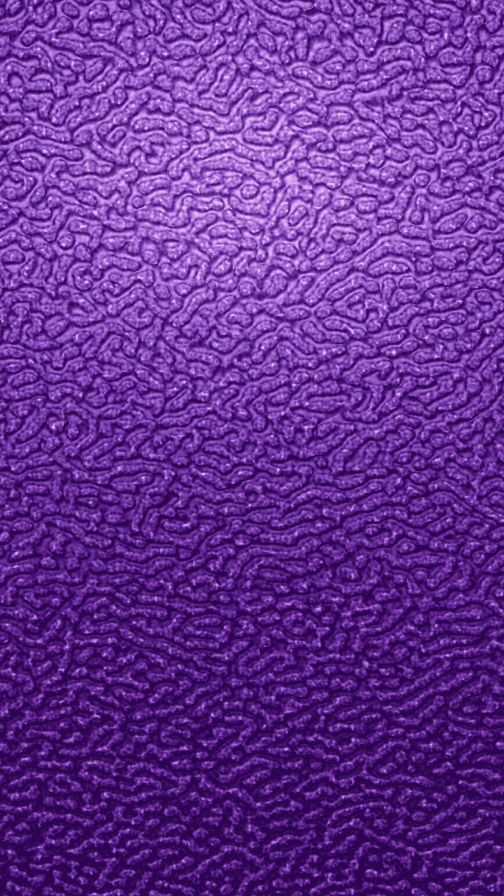
Write a Shadertoy shader that draws this texture.

```glsl
// Purple embossed leather: glossy worm-shaped ridges under a soft light from above.

const float TAU = 6.2831853;

// Ridge layout, in canvas widths
const float PITCH = 0.027;        // spacing of neighbouring ridges
const float STRETCH = 1.35;       // sideways elongation
const float TILT = 0.25;          // ridges rise to the right
const float SPREAD = 2.4;         // range of ridge directions
const float FORESHORTEN = 0.18;   // tighter rows towards the bottom
const float CELL = 1.6;           // wavelet reach, in pitches
const int WAVELETS = 5;           // wavelets per cell

// Relief and light
const float RIDGE_CUT = 0.4;      // removes weak ridges, leaving short pieces
const float RIDGE_BIAS = 0.6;     // widens the ridges that remain
const float ROUNDING = 0.35;      // softens joints and ends
const float LINE_WIDTH = 0.6;     // groove width, in radians of the ridge wave
const vec2 LIGHT_DIR = vec2(-0.35, 0.94);
const vec2 GLOW_CENTRE = vec2(0.5, 0.79);
const vec2 GLOW_SIZE = vec2(0.45, 0.2);
const float GRAIN_SCALE = 135.0;
const float GRAIN_AMOUNT = 2.1;
const float GLINT_AMOUNT = 1.7;

// Tone ramp from deep shadow to highlight
const vec3 RAMP[6] = vec3[6](
    vec3(0.17, 0.02, 0.31), vec3(0.29, 0.08, 0.46), vec3(0.42, 0.19, 0.62),
    vec3(0.58, 0.34, 0.77), vec3(0.72, 0.49, 0.87), vec3(0.89, 0.71, 0.96));

vec3 hash3(vec3 p) {
    p = fract(p * vec3(0.1031, 0.1030, 0.0973));
    p += dot(p, p.yxz + 33.33);
    return fract((p.xxy + p.yxx) * p.zyx);
}

float cornerSlope(vec2 corner, vec2 offset) {
    float angle = TAU * hash3(vec3(corner, 7.0)).x;
    return dot(vec2(cos(angle), sin(angle)), offset);
}

float gradientNoise(vec2 p) {
    vec2 i = floor(p), f = p - i;
    vec2 u = f * f * f * (f * (f * 6.0 - 15.0) + 10.0);
    vec2 e = vec2(1.0, 0.0);
    return mix(mix(cornerSlope(i, f), cornerSlope(i + e, f - e), u.x),
               mix(cornerSlope(i + e.yx, f - e.yx), cornerSlope(i + 1.0, f - 1.0), u.x), u.y);
}

// Sum of scattered wavelets of one wavelength: value in x, gradient in yz
vec3 ridgeField(vec2 p) {
    vec2 home = floor(p / CELL);
    vec3 field = vec3(0.0);
    for (int y = -1; y <= 1; y++)
    for (int x = -1; x <= 1; x++)
    for (int k = 0; k < WAVELETS; k++) {
        vec2 cell = home + vec2(x, y);
        vec3 seed = vec3(cell + 50.0, float(k) * 17.0 + 3.0);
        vec3 rnd = hash3(seed);
        vec2 r = p - (cell + rnd.xy) * CELL;
        float fall = max(0.0, 1.0 - dot(r, r) / (CELL * CELL));
        float angle = 0.25 * TAU + TILT + SPREAD * (rnd.z - 0.5);
        vec2 wave = TAU * vec2(cos(angle), sin(angle));
        float phase = dot(wave, r) + TAU * hash3(seed + 91.0).x;
        vec2 windowSlope = -4.0 * fall * r / (CELL * CELL);
        field.x += fall * fall * cos(phase);
        field.yz += windowSlope * cos(phase) - fall * fall * sin(phase) * wave;
    }
    return field;
}

vec3 toneColour(float tone) {
    tone = clamp(tone, 0.0, 4.999);
    int i = int(tone);
    return mix(RAMP[i], RAMP[i + 1], fract(tone));
}

void mainImage(out vec4 fragColor, in vec2 fragCoord) {
    vec2 uv = fragCoord / iResolution.xy;
    vec2 pos = fragCoord / iResolution.x;

    // Ridge profile: wave phase runs from valley (-) to crest (+)
    vec2 p = pos / PITCH;
    p.x /= STRETCH;
    p.y *= 1.0 + FORESHORTEN * (0.5 - uv.y);
    vec3 field = ridgeField(p);
    float slope = length(field.yz) + 1e-4;
    float height = atan(field.x - RIDGE_CUT, length(vec2(slope / TAU, ROUNDING))) + RIDGE_BIAS;
    float facing = dot(field.yz / slope, LIGHT_DIR);  // positive on the shadow side

    // Groove, rim and crest masks, never finer than a pixel
    float pixel = TAU / (PITCH * iResolution.x);
    float width = max(LINE_WIDTH, 0.55 * pixel);
    float shadowOffset = (height + 0.2 * facing) / width;
    float groove = exp(-shadowOffset * shadowOffset);
    float rimOffset = (height - 0.9) / width;
    float rim = exp(-rimOffset * rimOffset);
    float crest = smoothstep(-0.6 * width, 0.6 * width, height);

    // Broad light: bright upper middle fading to a dark foot
    vec2 g = (uv - GLOW_CENTRE) / GLOW_SIZE;
    float glow = exp(-dot(g, g));
    float rise = smoothstep(-0.05, 0.82, uv.y);
    float tone = mix(0.9, 2.75, rise) + 1.45 * glow;

    // Relief: shiny ground above, dark valleys below
    tone += mix(mix(-0.6, 0.95, rise), mix(0.4, -0.3, rise), crest);
    tone -= groove * mix(1.1, 2.2, rise) * (1.0 + 0.5 * facing);
    tone -= rim * facing * mix(0.9, 0.5, rise);

    // Coarse grain with sparse glints on the crests
    float grain = gradientNoise(pos * GRAIN_SCALE);
    float glint = smoothstep(0.15, 0.5, gradientNoise(pos * GRAIN_SCALE * 0.8 + 40.0));
    tone += GRAIN_AMOUNT * grain * mix(0.5, 1.0, crest);
    tone += GLINT_AMOUNT * glint * crest * (1.0 - 0.6 * groove);

    fragColor = vec4(toneColour(tone), 1.0);
}
```
